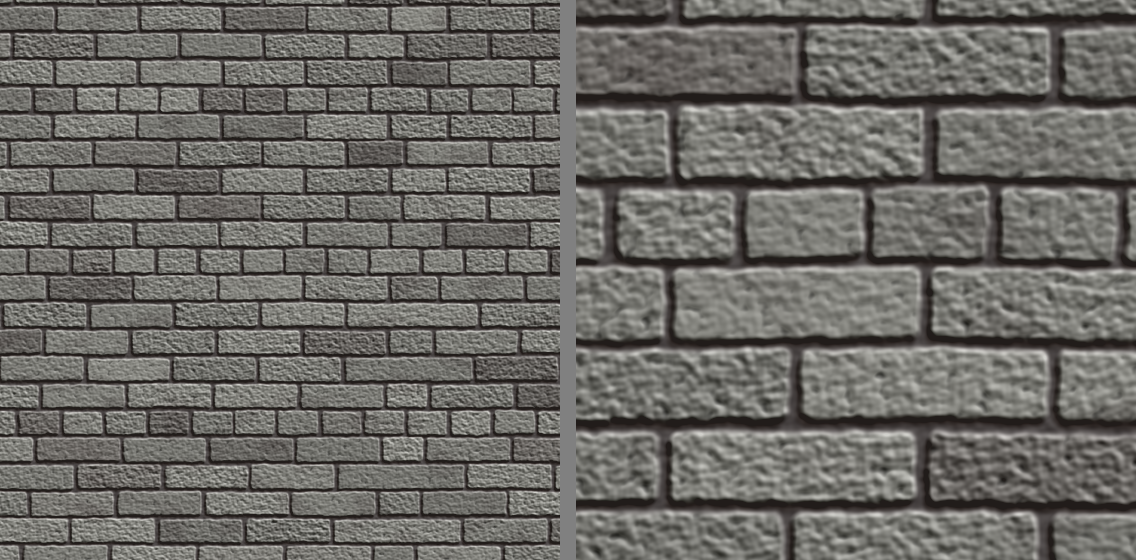
Left, the full canvas; right, a detail of the centre.
Give the GLSL for this texture, as a Shadertoy shader.

```glsl
// Weathered grey brick wall: running bond with a course of short headers every sixth row.

// Layout, in units of one course height
const float COURSES = 20.8;                 // courses down the canvas
const float TOP_OFFSET = 0.22;              // first full course below the top
const vec2  PITCH = vec2(3.10, 3.25);       // stretcher length, top and bottom of wall
const vec2  CLOSER = vec2(2.19, 1.60);      // odd brick length, top and bottom
const float CLOSER_X = 14.46;               // left joint of the odd brick
const float BOND_SHIFT = 1.60;              // sideways shift of alternate courses
const float HEADER_SHIFT = 0.76;
const vec2  HALF_JOINT = vec2(0.075, 0.068);
const float CORNER = 0.10;
const float BEVEL = 0.05;

// Surface
const vec2  LIGHT = vec2(0.50, -0.86);      // towards the light, y points down
const float BRICK_RISE = 0.75;
const float RELIEF_GAIN = 0.034;
const float SHADOW_REACH = 0.11;
const vec3  BRICK = vec3(0.485, 0.485, 0.463);
const vec3  STAIN = vec3(0.34, 0.32, 0.31);
const vec3  MORTAR = vec3(0.29, 0.27, 0.268);
const vec3  SHADOW = vec3(0.18, 0.152, 0.143);

struct Cell { float mask; vec2 id; };

float hash(vec2 p) {
    vec3 q = fract(p.xyx * vec3(0.1031, 0.1030, 0.0973));
    q += dot(q, q.yzx + 33.33);
    return fract((q.x + q.y) * q.z);
}

float corner(vec2 cell, vec2 offset) {
    float angle = 6.2832 * hash(cell);
    return dot(vec2(cos(angle), sin(angle)), offset);
}

float gradientNoise(vec2 p) {
    vec2 i = floor(p), f = fract(p);
    vec2 u = f * f * f * (f * (f * 6.0 - 15.0) + 10.0);
    vec2 e = vec2(0.0, 1.0);
    return mix(mix(corner(i, f), corner(i + e.yx, f - e.yx), u.x),
               mix(corner(i + e.xy, f - e.xy), corner(i + e.yy, f - e.yy), u.x), u.y);
}

// Brick coverage and identity at a wall position
Cell brickAt(vec2 p) {
    // Uneven laying and chipped edges
    p.y += 0.05 * gradientNoise(p * 0.4) - TOP_OFFSET;
    p += 0.045 * vec2(gradientNoise(p * 3.3), gradientNoise(p * 3.3 + 71.0));

    float row = floor(p.y);
    bool header = abs(mod(row, 6.0) - 3.0) < 0.5;
    bool shifted = mod(row, 2.0) > 0.5;
    float pitch = mix(PITCH.x, PITCH.y, row / 20.0);
    float closer = mix(CLOSER.x, CLOSER.y, smoothstep(4.0, 15.0, row));
    float drift = max(row - 8.0, 0.0) / 12.0;
    float start = CLOSER_X - 0.65 * drift * drift;
    if (header) {
        start -= HEADER_SHIFT;
        pitch *= 0.5;
    } else if (shifted) {
        start -= BOND_SHIFT;
        if (row > 10.5) closer += pitch;    // lower courses use one long brick
    }

    // Regular bricks run outwards from both ends of the odd brick
    float x = p.x - start, k = 0.0, left = 0.0, width = closer;
    if (x < 0.0) {
        k = floor(x / pitch);
        left = k * pitch;
        width = pitch;
    } else if (x > closer) {
        k = 1.0 + floor((x - closer) / pitch);
        left = closer + (k - 1.0) * pitch;
        width = pitch;
    }

    vec2 id = vec2(k, row) + 40.0;
    vec2 wobble = vec2(hash(id + 3.0), hash(id + 17.0)) - 0.5;
    vec2 extent = 0.5 * vec2(width, 1.0) - HALF_JOINT - 0.03 * wobble;
    vec2 center = 0.5 * vec2(width, 1.0) + 0.04 * wobble.yx;
    vec2 q = abs(vec2(x - left, p.y - row) - center) - extent + CORNER;
    float dist = length(max(q, 0.0)) + min(max(q.x, q.y), 0.0) - CORNER;
    float soft = max(BEVEL, 0.7 * COURSES / iResolution.y);
    return Cell(1.0 - smoothstep(-soft, soft, dist), id);
}

float grain(vec2 p) {
    p.x *= 0.8;
    return 0.50 * gradientNoise(p * 6.0) + 0.30 * gradientNoise(p * 11.0 + 19.0);
}

float height(vec2 p) {
    Cell cell = brickAt(p);
    float rough = mix(0.65, 1.35, hash(cell.id + 9.0));
    return BRICK_RISE * cell.mask + grain(p) * mix(0.5, rough, cell.mask);
}

void mainImage(out vec4 fragColor, in vec2 fragCoord) {
    vec2 uv = fragCoord / iResolution.y;
    vec2 p = vec2(uv.x, 1.0 - uv.y) * COURSES;
    Cell cell = brickAt(p);

    // Brick tone, blotches and dark pits
    float blotch = smoothstep(0.0, 0.5, gradientNoise(p * vec2(0.7, 1.3) + 5.0));
    float old = smoothstep(0.72, 1.0, hash(cell.id + 29.0));
    vec3 brick = mix(BRICK, STAIN, clamp(0.35 * blotch + 0.6 * old, 0.0, 0.8));
    brick *= mix(0.93, 1.09, hash(cell.id));
    brick *= 1.0 - 0.35 * smoothstep(0.12, 0.4, -grain(p));

    // Joints fall into the shadow of the brick towards the light
    float shade = brickAt(p + LIGHT * SHADOW_REACH).mask;
    vec3 mortar = mix(MORTAR, SHADOW, shade);
    vec3 color = mix(mortar, brick, cell.mask);

    // Slope facing the light
    vec2 stepToLight = LIGHT * 0.03;
    float slope = (height(p - stepToLight) - height(p + stepToLight)) / 0.06;
    color += RELIEF_GAIN * slope * mix(0.6, 1.0, cell.mask);
    fragColor = vec4(clamp(color, vec3(0.13, 0.11, 0.10), vec3(0.82, 0.82, 0.80)), 1.0);
}
```
